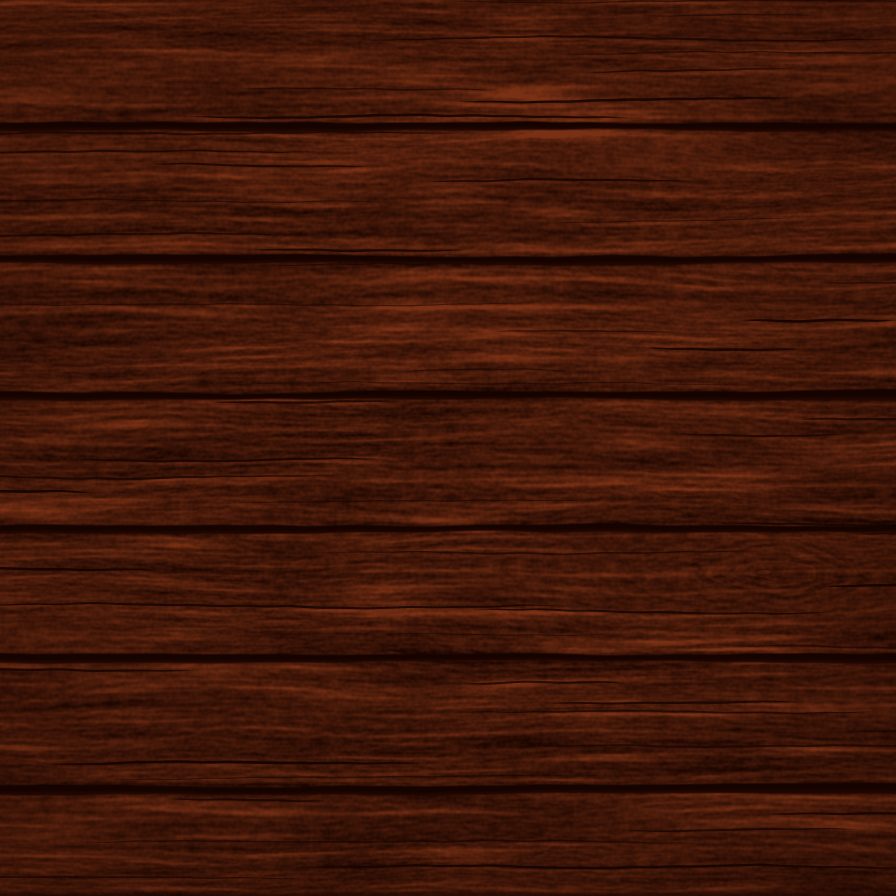
Write a Shadertoy shader that draws this texture.

```glsl
// Dark red-brown horizontal planks, split by near-black wavy gaps.
// Stretched gradient noise gives the grain; elliptical rings give the knots,
// and tapered dark lines scattered in each plank give the cracks.

const float PITCH = 0.148;   // plank height
const float FIRST = 0.1185;  // height of the lowest full gap

vec2 hash2(vec2 cell) {
    uvec2 n = uvec2(ivec2(cell)) * uvec2(1597334673u, 3812015801u);
    uint h = (n.x ^ n.y) * 1597334673u;
    h ^= h >> 15;
    h *= 2246822519u;
    h ^= h >> 13;
    return vec2(h & 0xffffu, h >> 16) / 65535.0;
}

// Gradient noise, roughly -0.7 to 0.7
float corner(vec2 cell, vec2 offset) {
    float angle = 6.28318 * hash2(cell).x;
    return dot(vec2(cos(angle), sin(angle)), offset);
}

float noise(vec2 p) {
    vec2 i = floor(p), f = p - i;
    vec2 u = f * f * f * (f * (f * 6.0 - 15.0) + 10.0);
    vec2 e = vec2(1, 0);
    return mix(mix(corner(i, f), corner(i + e, f - e), u.x),
               mix(corner(i + e.yx, f - e.yx), corner(i + 1.0, f - 1.0), u.x), u.y);
}

// Rings around the knots of one plank: x = ring tone, y = coverage
vec2 knots(vec2 p, float plank) {
    vec3 spots[3] = vec3[3](vec3(0.853, 0.362, 0.9), vec3(0.80, 0.835, 0.6), vec3(0.62, 0.045, 0.55));
    vec2 result = vec2(0);
    for (int i = 0; i < 3; i++) {
        vec2 e = (p - spots[i].xy) / vec2(0.18, 0.062);
        float r = length(e) + 0.25 * noise(e * 1.9 + 9.0) + 0.08 * noise(e * 6.0);
        float ring = 0.17 * sin(38.0 * r + 4.0 * noise(e * 3.0)) + 0.4 * noise(vec2(r * 26.0, e.x * 3.0));
        float cover = spots[i].z * (1.0 - smoothstep(0.3, 1.5, r));
        cover *= 1.0 - step(0.5, abs(floor((spots[i].y - FIRST) / PITCH) - plank));
        result = mix(result, vec2(ring, 1.0), cover);
    }
    return result;
}

// Cracks of one plank: x = dark line, y = lit lower lip
vec2 cracks(float x, float height, float plank, float px) {
    vec2 result = vec2(0);
    for (int i = 0; i < 8; i++) {
        vec2 a = hash2(vec2(i + 31, plank + 50.0));
        vec2 b = hash2(vec2(i + 77, plank + 90.0));
        float middle = PITCH * (float(i) + 0.2 + 0.6 * a.x) / 8.0;
        float along = (x - a.y * 1.1 + 0.05) / mix(0.09, 0.4, b.x * b.x);
        float taper = max(1.0 - along * along, 0.0);
        float path = 0.006 * noise(vec2(x * 4.0, a.x * 50.0)) + 0.0016 * noise(vec2(x * 23.0, a.y * 50.0));
        float d = height - middle - path;
        float halfWidth = mix(0.0007, 0.0016, b.y) * (0.4 + 0.6 * taper);
        float line = clamp((halfWidth - abs(d)) / px + 0.5, 0.0, 1.0);
        float depth = smoothstep(0.0, 0.35, taper) * mix(0.55, 1.0, b.y);
        result.x = max(result.x, line * depth);
        result.y += depth * exp(-abs(d + 0.0034) / 0.0016);
    }
    return result;
}

void mainImage(out vec4 fragColor, in vec2 fragCoord) {
    vec2 p = fragCoord / iResolution.xy;
    float px = 1.0 / iResolution.y;

    // Nearest gap, with slightly uneven plank heights and a wavy path
    float bulge = (p.y - 0.48) / 0.12;
    float y = p.y + 0.007 * exp(-bulge * bulge) - FIRST;
    float gap = round(y / PITCH);
    float wave = 0.004 * noise(vec2(p.x * 2.5, gap * 7.3 + 40.5))
               + 0.002 * noise(vec2(p.x * 14.0, gap * 5.7 + 80.5));
    float d = y - gap * PITCH - wave;
    float plank = d > 0.0 ? gap : gap - 1.0;

    // Wood grain: long streaks, thin fibres and small pores
    vec2 q = p + vec2(plank * 3.71 + 20.0, 0.014 * noise(vec2(p.x * 3.0 + plank * 17.3, p.y * 9.0)));
    float streak = noise(q * vec2(3.0, 68.0));
    float fine = noise(q * vec2(9.0, 170.0) + 7.3);
    float pores = noise(q * vec2(60.0, 250.0) + 3.1);
    float speckle = noise(q * vec2(210.0, 240.0) + 5.7);
    vec2 knot = knots(p, plank);
    float tone = 0.58 + 0.07 * (hash2(vec2(plank + 20.0, 5)).x - 0.5);
    tone += 0.32 * noise(q * vec2(2.0, 15.0)) + 0.12 * smoothstep(0.6, 1.0, p.y);
    tone += mix(0.4 * streak + 0.44 * fine, 0.8 * knot.x - 0.05, knot.y);
    tone += 0.34 * pores + 0.2 * speckle + 0.5 * max(streak + fine - 0.2, 0.0);

    // Cracks, then lit plank edges and the shade next to each gap
    vec2 crack = cracks(p.x, y - plank * PITCH, plank, px);
    tone += 0.17 * crack.y;
    tone += (0.2 + 0.4 * streak) * exp(-abs(abs(d) - 0.01) / 0.003);
    tone -= 0.25 * exp(-abs(d) / 0.006);

    // Darker towards the corners and along the bottom rim
    vec2 c = p - 0.5;
    tone *= 1.0 - 0.6 * dot(c, c);
    tone *= mix(0.4, 1.0, smoothstep(0.0, 0.007, p.y));

    vec3 wood = mix(vec3(0.105, 0.02, 0.0), vec3(0.39, 0.15, 0.06), clamp(tone, 0.0, 1.3));
    wood = mix(wood, vec3(0.08, 0.014, 0.0), 0.95 * crack.x);

    // Gap: black under the upper plank, faint red on its lower slope
    float halfGap = 0.0046 + 0.004 * noise(vec2(p.x * 5.0, gap * 3.3 + 60.5));
    vec3 gapColor = mix(vec3(0.13, 0.027, 0.004), vec3(0.08, 0.01, 0.0), smoothstep(-0.005, 0.001, d));
    float soft = max(px, 0.0015);
    wood = mix(wood, gapColor, 1.0 - smoothstep(halfGap - soft, halfGap + soft, abs(d)));

    fragColor = vec4(wood, 1.0);
}
```
